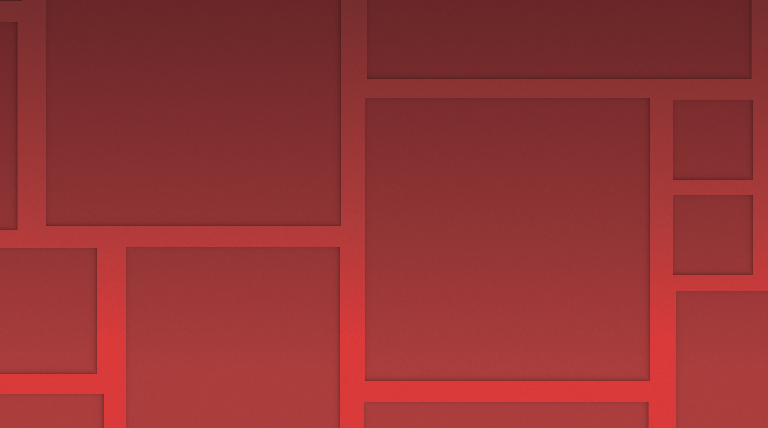
This background is drawn by a WebGL 1 fragment shader. Its source:

```glsl
precision highp float;
// Red wall of irregular recessed panels over glowing gutters, dark above and bright below.

uniform vec2 u_resolution;

#define UNITS 768.0          // layout units across the canvas width
#define PANEL_FADE 372.0     // depth at which panels reach full colour
#define GLOW_START 222.0     // depth at which the gutter glow begins
#define GLOW_END 342.0       // depth at which the gutter glow is full
#define SHADE_WIDTH 2.2      // falloff of the shadow inside panel edges
#define SHADE_STRONG 0.27    // shadow at right and bottom edges
#define SHADE_WEAK 0.09      // shadow at left and top edges
#define GRAIN 0.014          // strength of the surface grain

const vec3 PANEL_TOP = vec3(0.410, 0.150, 0.158);
const vec3 PANEL_LOW = vec3(0.672, 0.241, 0.241);
const vec3 GUTTER_TOP = vec3(0.460, 0.178, 0.180);
const vec3 GUTTER_MID = vec3(0.685, 0.232, 0.232);
const vec3 GUTTER_GLOW = vec3(0.855, 0.227, 0.227);

float hash(vec2 p) {
    vec3 q = fract(vec3(p.xyx) * 0.1031);
    q += dot(q, q.yzx + 33.33);
    return fract((q.x + q.y) * q.z);
}

// Adds one panel (left, top, right, bottom): x is coverage, y is inner shadow.
void addPanel(inout vec2 layer, vec2 p, vec4 box, float pixel) {
    vec2 nearSide = p - box.xy;
    vec2 farSide = box.zw - p;
    float nearDist = min(nearSide.x, nearSide.y);
    float farDist = min(farSide.x, farSide.y);
    float cover = clamp(0.5 + min(nearDist, farDist) / pixel, 0.0, 1.0);
    float shade = SHADE_STRONG * exp(-max(farDist, 0.0) / SHADE_WIDTH)
                + SHADE_WEAK * exp(-max(nearDist, 0.0) / SHADE_WIDTH);
    layer = max(layer, vec2(cover, cover * shade));
}

void main() {
    // Layout space: x to the right, y downward from the top edge.
    float pixel = UNITS / u_resolution.x;
    vec2 p = vec2(gl_FragCoord.x, u_resolution.y - gl_FragCoord.y) * pixel;
    vec2 layer = vec2(0.0);

    // Left column
    addPanel(layer, p, vec4(-50.0, -50.0, 22.0, 1.0), pixel);
    addPanel(layer, p, vec4(-50.0, 22.0, 17.5, 230.0), pixel);
    addPanel(layer, p, vec4(-50.0, 248.0, 97.0, 374.0), pixel);
    addPanel(layer, p, vec4(-50.0, 394.0, 104.0, 500.0), pixel);

    // Large centre panels
    addPanel(layer, p, vec4(46.0, -50.0, 341.0, 226.0), pixel);
    addPanel(layer, p, vec4(126.0, 247.0, 340.0, 500.0), pixel);
    addPanel(layer, p, vec4(367.0, -50.0, 751.5, 79.0), pixel);
    addPanel(layer, p, vec4(365.0, 98.0, 650.0, 381.0), pixel);
    addPanel(layer, p, vec4(364.0, 402.0, 648.5, 500.0), pixel);

    // Right column: two stacked squares above a larger panel
    for (int i = 0; i < 2; i++) {
        float top = 100.0 + 95.0 * float(i);
        addPanel(layer, p, vec4(673.0, top, 753.0, top + 80.0), pixel);
    }
    addPanel(layer, p, vec4(676.0, 291.0, 850.0, 500.0), pixel);

    // Vertical gradients
    vec3 panel = mix(PANEL_TOP, PANEL_LOW, clamp(p.y / PANEL_FADE, 0.0, 1.0));
    vec3 gutter = mix(GUTTER_TOP, GUTTER_MID, clamp(p.y / GLOW_START, 0.0, 1.0));
    float glow = clamp((p.y - GLOW_START) / (GLOW_END - GLOW_START), 0.0, 1.0);
    gutter = mix(gutter, GUTTER_GLOW, glow);

    // Recessed panels with a faint grain
    vec3 color = mix(gutter, panel, layer.x) * (1.0 - layer.y);
    color *= 1.0 + GRAIN * (hash(floor(p / 1.5)) - 0.5) * 2.0;
    gl_FragColor = vec4(color, 1.0);
}
```
